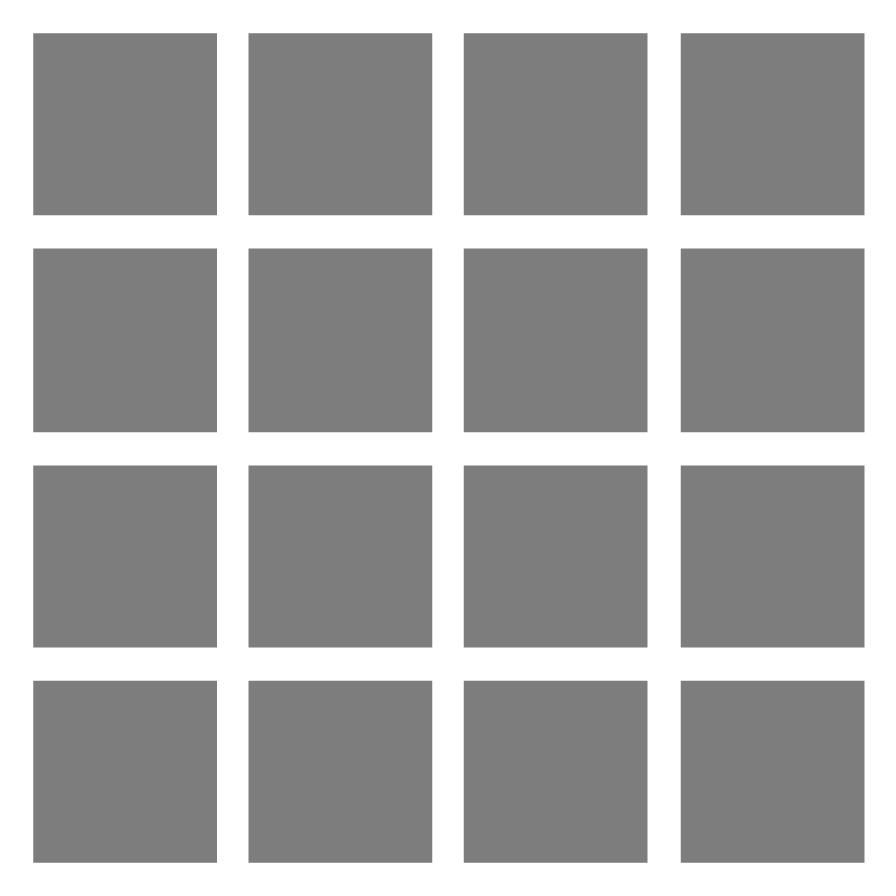
Give the GLSL for this pattern, as a Shadertoy shader.

```glsl
const vec3 PAPER = vec3(1.0);
const vec3 TILE_GRAY = vec3(0.49);
const int TILES = 4;
const float GRID = 512.0;   // layout steps across the canvas
const float PITCH = 123.4;  // tile spacing in layout steps

// Antialiased coverage of the interval [start, end]
float band(float p, float start, float end, float pixel) {
    float inside = min(p - start, end - p);
    return clamp(inside / pixel + 0.5, 0.0, 1.0);
}

// Evenly spaced bands whose edges snap to whole layout steps
float bandRow(float p, float firstStart, float firstEnd, float pixel) {
    float coverage = 0.0;
    for (int i = 0; i < TILES; i++) {
        float shift = PITCH * float(i);
        float start = floor(firstStart + shift) / GRID;
        float end = floor(firstEnd + shift) / GRID;
        coverage = max(coverage, band(p, start, end, pixel));
    }
    return coverage;
}

void mainImage(out vec4 fragColor, in vec2 fragCoord) {
    vec2 uv = fragCoord / iResolution.xy;
    vec2 pixel = 1.0 / iResolution.xy;

    // Columns run from the left, rows from the top
    float columns = bandRow(uv.x, 19.0, 124.0, pixel.x);
    float rows = bandRow(1.0 - uv.y, 19.3, 123.6, pixel.y);

    fragColor = vec4(mix(PAPER, TILE_GRAY, columns * rows), 1.0);
}
```
